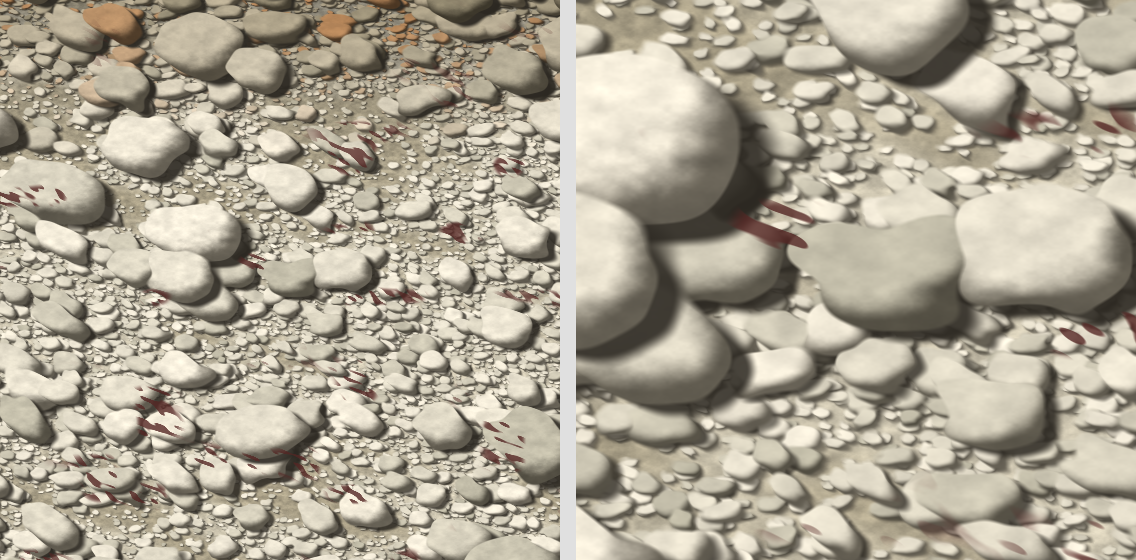
Left: the whole. Right: its middle third, enlarged.
Write a WebGL 2 fragment shader that draws this texture.

```glsl
#version 300 es
precision highp float;
uniform vec2 u_resolution;
out vec4 fragColor;

const vec3 PALE = vec3(0.95, 0.92, 0.85);
const vec3 GREY = vec3(0.73, 0.71, 0.63);
const vec3 SAND = vec3(0.68, 0.64, 0.54);
const vec3 DUST = vec3(0.86, 0.83, 0.75);
const vec3 RUST = vec3(0.72, 0.50, 0.31);
const vec3 SHADOW = vec3(0.17, 0.155, 0.13);
const vec3 TWIG = vec3(0.33, 0.15, 0.14);
const vec3 LIGHT = vec3(-0.41, 0.69, 0.60);
const vec2 SHADOW_SHIFT = vec2(0.42, -0.22);
const float ROW_RATIO = 1.6;
const float SOFTNESS = 0.0013;
const float TILT = -0.24;

vec4 hash4(vec2 p) {
    vec4 q = fract(p.xyxy * vec4(0.1031, 0.1030, 0.0973, 0.1099));
    q += dot(q, q.wzxy + 33.33);
    return fract((q.xxyz + q.yzzw) * q.zywx);
}

vec2 valueNoise(vec2 p) {
    vec2 i = floor(p), f = fract(p);
    f = f * f * (3.0 - 2.0 * f);
    vec2 low = mix(hash4(i).xy, hash4(i + vec2(1, 0)).xy, f.x);
    vec2 high = mix(hash4(i + vec2(0, 1)).xy, hash4(i + vec2(1, 1)).xy, f.x);
    return mix(low, high, f.y);
}

float fbm(vec2 p) {
    float sum = 0.0, weight = 0.5;
    for (int i = 0; i < 4; i++) {
        sum += weight * valueNoise(p).x;
        p = p * 2.03 + 17.3;
        weight *= 0.5;
    }
    return sum / 0.9375;
}

// Bare sand between the stones
float sandiness(vec2 uv) {
    return smoothstep(0.5, 0.68, fbm(uv * vec2(3.0, 7.5) + uv.yx * vec2(1.5, 2.0) + 41.0));
}

// Darker, browner stones towards the far bank
float bankAmount(vec2 uv) {
    return smoothstep(0.68, 1.0, uv.y + 0.16 * (valueNoise(uv * 5.0 + 9.0).x - 0.5));
}

// Bent superellipse: 1 on the outline of a stone
float outline(vec2 q, vec4 shape) {
    vec2 bent = abs(q + 0.5 * (valueNoise(q * 1.3 + shape.xy * 90.0 + 10.0) - 0.5));
    float power = mix(1.9, 2.8, shape.w);
    return pow(pow(bent.x + 1e-4, power) + pow(bent.y + 1e-4, power), 1.0 / power);
}

vec3 stoneColor(vec2 uv, vec2 slope, float d, vec4 shape, float bank) {
    vec3 albedo = mix(GREY, PALE, sqrt(shape.z));
    albedo = mix(albedo, albedo * vec3(0.75, 0.72, 0.66), bank);
    albedo = mix(albedo, RUST, 0.8 * bank * step(0.78, fract(shape.z * 7.0 + shape.x)));
    float grain = fbm(uv * vec2(60.0, 95.0) + shape.xy * 50.0);
    albedo *= 0.9 + 0.2 * grain;
    vec3 normal = normalize(vec3(slope * (0.35 + 0.7 * d), sqrt(max(1.0 - d * d, 0.03))));
    float lit = smoothstep(-0.22, 0.55, dot(normal, LIGHT) + 0.2 * (grain - 0.5));
    return albedo * mix(vec3(0.43, 0.42, 0.40), vec3(1.02), lit);
}

// One size of stones, drawn from far to near
void addStones(inout vec3 color, vec2 uv, float count, float fill, float sandFill, float shade) {
    vec2 grid = vec2(count, count * ROW_RATIO);
    vec2 base = floor(uv * grid);
    float blur = max(SOFTNESS, 0.8 / u_resolution.y);
    for (int j = 1; j >= -1; j--)
    for (int i = -1; i <= 1; i++) {
        vec2 cell = base + vec2(i, j);
        vec4 place = hash4(cell + count * 3.7 + 20.0);
        vec4 shape = hash4(cell + count * 5.3 + 170.0);
        vec2 center = (cell + 0.2 + 0.6 * place.yz) / grid;
        vec2 offset = uv - center;
        float width = mix(0.34, 0.64, shape.x * shape.x) / count;
        if (place.x > fill || dot(offset, offset) > 3.2 * width * width) continue;
        if (place.x > fill * mix(1.0, sandFill, sandiness(center))) continue;
        float bank = bankAmount(center);
        vec2 size = width * vec2(1.0, mix(0.44, 0.78, shape.y) * (1.0 - 0.12 * bank));
        float angle = TILT * (1.0 - 0.6 * bank) + 0.8 * (place.w - 0.5);
        vec2 axis = vec2(cos(angle), sin(angle));
        mat2 turn = mat2(axis.x, -axis.y, axis.y, axis.x);
        vec2 q = turn * offset / size;
        vec2 shadowQ = turn * (offset - SHADOW_SHIFT * size.y) / size;
        float edge = blur / size.y;
        float dark = 1.0 - smoothstep(0.9 - edge, 1.04 + edge, outline(shadowQ, shape));
        color = mix(color, SHADOW, dark * min(shade + 0.15 * bank, 0.95));
        float d = outline(q, shape);
        float cover = 1.0 - smoothstep(1.0 - edge, 1.0 + edge, d);
        if (cover > 0.0)
            color = mix(color, stoneColor(uv, q * turn, d, shape, bank), cover);
    }
}

void main() {
    vec2 uv = gl_FragCoord.xy / u_resolution.y;
    float bank = bankAmount(uv);

    // Sandy ground with fine grit
    vec3 color = mix(DUST, SAND, 0.25 + 0.75 * sandiness(uv));
    color *= 0.78 + 0.4 * fbm(uv * vec2(110.0, 170.0));
    color *= 1.0 - 0.3 * bank;

    // Pebbles up to boulders
    addStones(color, uv, 84.0, 0.75, 0.35, 0.32);
    addStones(color, uv, 52.0, 0.70, 0.25, 0.48);
    addStones(color, uv, 32.0, 0.58, 0.25, 0.62);
    addStones(color, uv, 19.0, 0.45, 0.40, 0.78);
    addStones(color, uv, 11.5, 0.36, 0.60, 0.86);
    addStones(color, uv, 7.0, 0.27, 0.80, 0.90);

    // Sparse dry red twigs
    float clump = smoothstep(0.76, 0.88, valueNoise(uv * vec2(11.0, 17.0) + 63.0).x);
    float strand = smoothstep(0.6, 0.72, valueNoise(uv * vec2(70.0, 130.0) + uv.yx * 45.0).y);
    color = mix(color, TWIG, 0.8 * clump * strand * (1.0 - bank));

    fragColor = vec4(clamp(color, 0.0, 1.0), 1.0);
}
```
